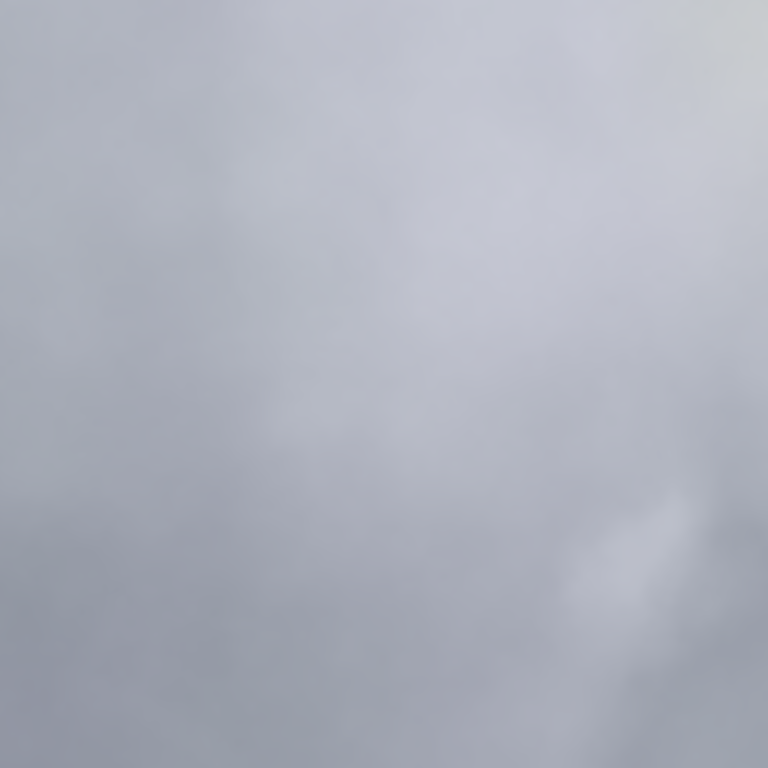
Give the GLSL for this texture, as a WebGL 1 fragment shader.

```glsl
precision highp float;
// Overcast sky: soft grey-blue cloud, darker toward the lower left, with a pale wisp at lower right.

uniform vec2 u_resolution;

const vec3 SHADE_COLOR = vec3(0.545, 0.565, 0.615);
const vec3 LIGHT_COLOR = vec3(0.755, 0.770, 0.810);
const vec3 WARM_TINT = vec3(0.018, 0.010, -0.012);
const vec3 LILAC_TINT = vec3(0.008, -0.004, 0.010);

const float BASE_LIGHT = 0.07;     // light at the lower left corner
const float RISE_LIGHT = 0.57;     // gain from bottom to top
const float SIDE_LIGHT = 0.36;     // gain from left to right
const float EDGE_SHADE = 0.16;     // dimming along the right edge
const float CLOUD_SCALE = 4.5;
const float CLOUD_CONTRAST = 0.38;
const float WARP_AMOUNT = 0.10;
const float MOTTLE_SCALE = 64.0;
const float MOTTLE_CONTRAST = 0.022;

const vec2 WISP_START = vec2(0.74, 0.03);
const vec2 WISP_END = vec2(0.87, 0.29);
const vec2 SHADOW_OFFSET = vec2(0.10, -0.03);
const float WISP_WIDTH = 0.055;
const float WISP_LIGHT = 0.24;
const float SHADOW_DEPTH = 0.13;

float hash(vec2 p) {
  return fract(sin(dot(p, vec2(127.1, 311.7))) * 43758.5453);
}

float noise(vec2 p) {
  vec2 cell = floor(p);
  vec2 f = fract(p);
  f = f * f * f * (f * (f * 6.0 - 15.0) + 10.0);
  float low = mix(hash(cell), hash(cell + vec2(1.0, 0.0)), f.x);
  float high = mix(hash(cell + vec2(0.0, 1.0)), hash(cell + 1.0), f.x);
  return mix(low, high, f.y);
}

// Layered noise centred on zero; each octave is turned to hide the grid.
float cloud(vec2 p) {
  float sum = 0.0;
  float weight = 0.5;
  for (int i = 0; i < 5; i++) {
    sum += weight * (noise(p) - 0.5);
    p = mat2(1.6, 1.2, -1.2, 1.6) * p + 7.3;
    weight *= 0.46;
  }
  return sum;
}

float segmentDistance(vec2 p, vec2 a, vec2 b) {
  vec2 along = b - a;
  float t = clamp(dot(p - a, along) / dot(along, along), 0.0, 1.0);
  return length(p - a - along * t);
}

// Soft band around the wisp line.
float band(vec2 p, float width) {
  float d = segmentDistance(p, WISP_START, WISP_END) / width;
  return exp(-d * d);
}

void main() {
  vec2 uv = gl_FragCoord.xy / u_resolution;
  vec2 warp = vec2(cloud(uv * 5.0 + 11.0), cloud(uv * 5.0 + 37.0));
  vec2 p = uv + WARP_AMOUNT * warp;

  // Broad light across the sky
  float rise = smoothstep(-0.08, 0.82, p.y);
  float side = smoothstep(-0.1, 0.7, p.x);
  float light = BASE_LIGHT + RISE_LIGHT * rise + SIDE_LIGHT * side;
  light -= EDGE_SHADE * smoothstep(0.86, 1.02, p.x) * (1.0 - smoothstep(0.45, 0.85, p.y));

  // Cloud patches, a little stronger toward the bottom
  light += CLOUD_CONTRAST * mix(1.15, 0.8, uv.y) * cloud(p * CLOUD_SCALE + 3.0);

  // Pale wisp with the shadow beside it
  vec2 q = uv + 2.0 * WARP_AMOUNT * warp;
  float wispFade = smoothstep(-0.02, 0.25, uv.y);
  light += WISP_LIGHT * wispFade * band(q, WISP_WIDTH);
  light -= SHADOW_DEPTH * band(q - SHADOW_OFFSET, WISP_WIDTH);

  // Faint fine mottling
  light += MOTTLE_CONTRAST * (noise(uv * MOTTLE_SCALE) - 0.5);

  vec3 color = mix(SHADE_COLOR, LIGHT_COLOR, clamp(light, -0.1, 1.15));
  color += WARM_TINT * smoothstep(0.75, 1.05, p.x) * smoothstep(0.5, 1.0, p.y);
  color += LILAC_TINT * 2.0 * cloud(uv * 3.0 + 53.0);
  gl_FragColor = vec4(color, 1.0);
}
```
